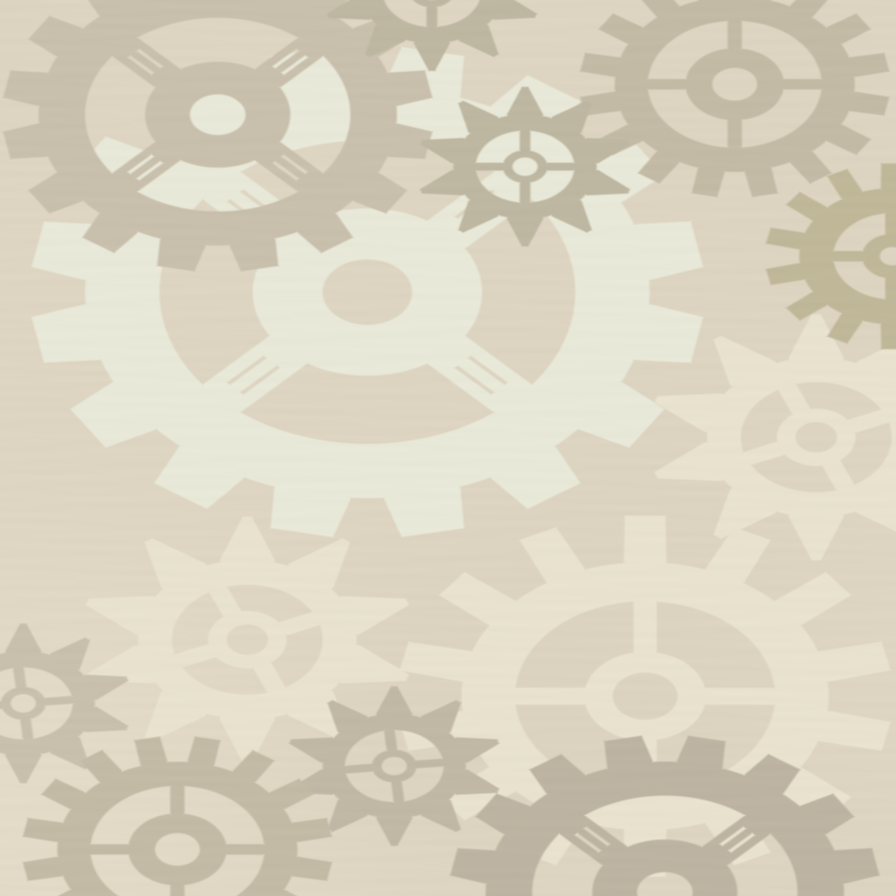
This pattern is drawn by a Shadertoy shader. Its source:

```glsl
// Draws layered flat cog wheels in cream, taupe and olive on a faintly woven beige ground.

const float TAU = 6.2831853;
const float SQUASH = 0.73;         // vertical flattening of every wheel
const float EDGE = 0.0022;         // softness of the outlines
const float WEAVE = 0.006;         // strength of the fine horizontal threads
const float MOTTLE = 0.007;        // strength of the broad tonal drift
const float SPOKES = 4.0;

const vec3 BEIGE = vec3(0.865, 0.830, 0.757);
const vec3 CREAM = vec3(0.908, 0.885, 0.808);
const vec3 IVORY = vec3(0.910, 0.910, 0.848);
const vec3 TAUPE = vec3(0.785, 0.748, 0.676);
const vec3 STONE = vec3(0.762, 0.730, 0.648);
const vec3 SAGE  = vec3(0.742, 0.715, 0.630);
const vec3 OLIVE = vec3(0.752, 0.718, 0.600);

struct Gear {
    vec3 colour;
    float radius, body, rim, hub, bore;  // radii from the tooth tips inwards
    float teeth, tooth, tip;             // count, root width share, tip taper
    float spoke, spokeTurn, slot;        // half width, angle, slot half width
};

const Gear GREAT = Gear(IVORY, 0.375, 0.315, 0.232, 0.128, 0.050, 16.0, 0.35, 0.82, 0.030, 0.785, 0.0025);
const Gear HEAVY = Gear(TAUPE, 0.240, 0.200, 0.148, 0.081, 0.031, 16.0, 0.33, 0.82, 0.020, 0.785, 0.0022);
const Gear WIDE  = Gear(CREAM, 0.276, 0.205, 0.145, 0.068, 0.036, 14.0, 0.26, 0.95, 0.013, 0.0, 0.0);
const Gear PLAIN = Gear(STONE, 0.173, 0.134, 0.097, 0.055, 0.025, 16.0, 0.29, 0.95, 0.008, 0.0, 0.0);
const Gear SMALL = Gear(OLIVE, 0.142, 0.104, 0.066, 0.034, 0.014, 14.0, 0.28, 0.95, 0.008, 0.0, 0.0);
const Gear STAR  = Gear(CREAM, 0.188, 0.122, 0.084, 0.044, 0.023, 10.0, 0.40, 0.17, 0.011, 0.4, 0.0);
const Gear SPUR  = Gear(SAGE,  0.122, 0.080, 0.055, 0.025, 0.014, 10.0, 0.40, 0.17, 0.006, 0.0, 0.0);
const Gear FAINT = Gear(TAUPE, 0.122, 0.080, 0.055, 0.025, 0.014, 10.0, 0.40, 0.17, 0.006, 0.1, 0.0);

// Turns the point into the nearest of n equal sectors, centred on the x axis
vec2 foldSector(vec2 p, float n, float turn) {
    float sector = TAU / n;
    float a = mod(atan(p.y, p.x) - turn + 0.5 * sector, sector) - 0.5 * sector;
    return length(p) * vec2(cos(a), sin(a));
}

float gearDistance(vec2 p, Gear g) {
    float r = length(p);

    // Toothed outline
    float sector = TAU / g.teeth;
    vec2 t = foldSector(p, g.teeth, 0.5 * sector);
    float rise = (t.x - g.body) / (g.radius - g.body);
    float halfTooth = g.tooth * sector * g.body * mix(1.0, g.tip, max(rise, 0.0));
    float tooth = max(abs(t.y) - halfTooth, t.x - g.radius);
    float solid = min(r - g.body, tooth);

    // Windows between the spokes, and the bore
    float across = abs(foldSector(p, SPOKES, g.spokeTurn).y);
    float ring = max(r - g.rim, g.hub - r);
    float cut = min(max(ring, g.spoke - across), r - g.bore);

    // Paired slots along broad spokes
    if (g.slot > 0.0) {
        float slot = abs(across - 0.35 * g.spoke) - g.slot;
        cut = min(cut, max(slot, ring + 0.1 * g.rim));
    }
    return max(solid, -cut);
}

// Lays a run of equal gears, each slightly deeper in tone by the given amount
void layGears(inout vec3 colour, vec2 p, Gear g, vec2 start, vec2 stride, int count, float deepen) {
    float soft = max(EDGE, 0.75 / iResolution.y);
    for (int i = 0; i < count; i++) {
        float k = float(i);
        vec2 q = p - start - k * stride;
        q.y /= SQUASH;
        float cover = 1.0 - smoothstep(-soft, soft, gearDistance(q, g));
        colour = mix(colour, g.colour * (1.0 - deepen * k), cover);
    }
}

// Broad drift of tone from layered sines
float drift(vec2 p) {
    return 0.6 * sin(5.0 * p.x + 2.0 * sin(4.0 * p.y)) + 0.4 * sin(9.0 * p.y - 6.0 * p.x);
}

// Fine threads, mostly horizontal
float threads(vec2 p) {
    float warp = sin(7.0 * p.x + 31.0 * p.y);
    return 0.6 * sin(520.0 * p.y + warp) * sin(23.0 * p.x + 47.0 * p.y)
         + 0.4 * sin(310.0 * p.y + 2.0 * warp);
}

void mainImage(out vec4 fragColor, in vec2 fragCoord) {
    vec2 p = fragCoord / iResolution.y;

    // Ground, a little lighter towards the lower left
    vec3 colour = BEIGE + MOTTLE * drift(p);
    colour += 0.022 * (1.0 - smoothstep(0.0, 0.55, length(p)));

    // Pale wheels behind
    layGears(colour, p, WIDE, vec2(0.720, 0.223), vec2(0.0), 1, 0.0);
    layGears(colour, p, STAR, vec2(0.276, 0.286), vec2(0.635, 0.226), 2, 0.0);
    layGears(colour, p, GREAT, vec2(0.410, 0.674), vec2(0.0), 1, 0.0);

    // Darker wheels in front
    layGears(colour, p, FAINT, vec2(0.026, 0.215), vec2(0.414, -0.070), 2, 0.04);
    layGears(colour, p, HEAVY, vec2(0.243, 0.872), vec2(0.499, -0.868), 2, 0.06);
    layGears(colour, p, PLAIN, vec2(0.198, 0.052), vec2(0.622, 0.854), 2, 0.0);
    layGears(colour, p, SMALL, vec2(0.996, 0.714), vec2(0.0), 1, 0.0);
    layGears(colour, p, SPUR, vec2(0.586, 0.814), vec2(-0.104, 0.196), 2, 0.0);

    colour += WEAVE * threads(p);
    fragColor = vec4(colour, 1.0);
}
```
